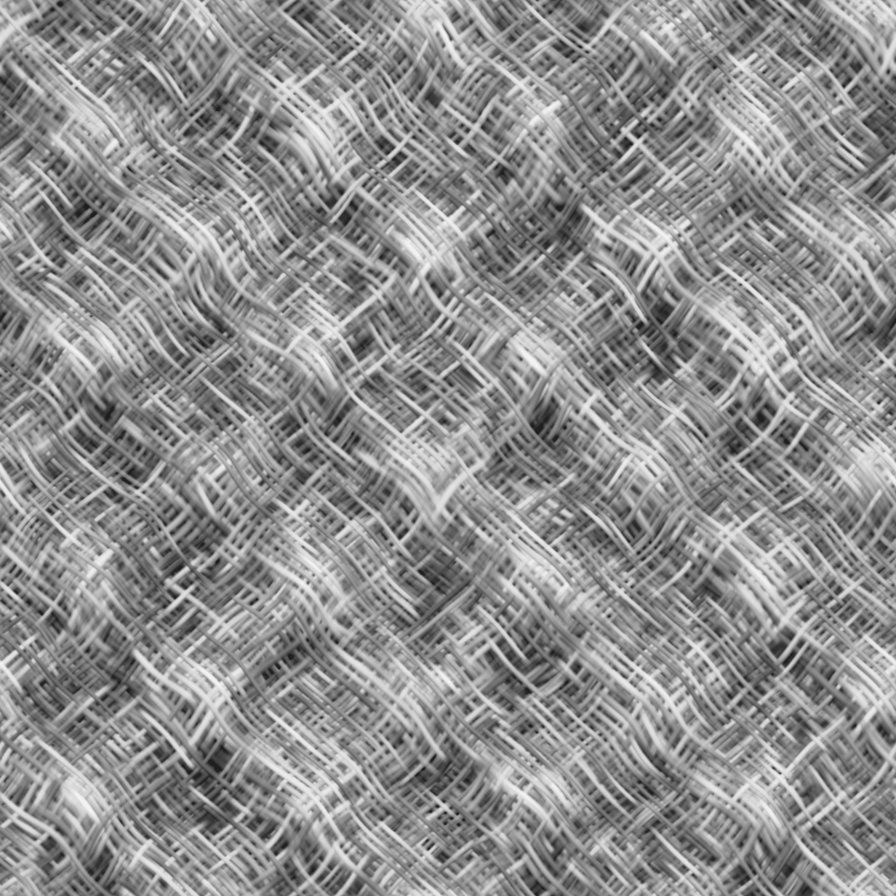
Reproduce this texture procedurally as a Shadertoy shader.

```glsl
// Brushed grey weave: layers of short tapered fibres along both diagonals,
// bent and brightened over a 4 by 4 grid of staggered raised knots.
// Diagonal coordinates wrap at whole numbers, so the canvas tiles.

const float TAU = 6.2831853;
const float REPEATS = 4.0;
const int LAYERS = 12;
const vec2 KNOT_PHASE = vec2(0.83, 0.02);
const float FIBRE_KNOTS = 16.0;
const float BASE_GREY = 0.20;

float hash(vec3 p) {
    p = fract(p * vec3(0.1031, 0.1130, 0.0973));
    p += dot(p, p.yzx + 33.33);
    return fract((p.x + p.y) * p.z);
}

// Value noise that wraps after a whole number of cells
float wrapNoise(vec2 p, float cells, float seed) {
    p *= cells;
    vec2 i = floor(p), f = fract(p);
    f = f * f * (3.0 - 2.0 * f);
    vec2 lo = mod(i, cells), hi = mod(i + 1.0, cells);
    return mix(mix(hash(vec3(lo, seed)), hash(vec3(hi.x, lo.y, seed)), f.x),
               mix(hash(vec3(lo.x, hi.y, seed)), hash(vec3(hi, seed)), f.x), f.y);
}

// Rising and falling diagonals; each has period 1 on the canvas
vec2 diagonals(vec2 p) {
    return vec2(p.x + p.y, p.y - p.x);
}

// Height of the weave, about -1 to 1, steeper below each knot
float knotHeight(vec2 p) {
    vec2 w = TAU * (REPEATS * diagonals(p) - KNOT_PHASE) - 0.4;
    vec2 wave = cos(w) - 0.28 * sin(2.0 * w);
    return dot(wave, vec2(0.5, 0.38));
}

// One sheet of fibres: x is opacity, y is relative shade
vec2 fibres(float along, float across, float rows, float knots, float fullness, float seed) {
    float r = across * rows;
    float row = mod(floor(r), rows);
    float f = fract(r) - 0.5;
    float s = along * knots + hash(vec3(row, 7.0, seed)) * knots;
    float k = floor(s);
    float t = smoothstep(0.0, 1.0, fract(s));
    vec3 start = vec3(row, mod(k, knots), seed);
    vec3 end = vec3(row, mod(k + 1.0, knots), seed);
    float body = mix(hash(start), hash(end), t);
    float tone = mix(hash(start + 41.0), hash(end + 41.0), t) - 0.5;
    float cover = smoothstep(0.36, 0.78, body + fullness);
    float profile = smoothstep(0.5, 0.1, abs(f));
    float shadow = 0.26 * smoothstep(0.1, -0.4, f);
    return vec2(cover * profile, 0.62 * tone - shadow);
}

void mainImage(out vec4 fragColor, in vec2 fragCoord) {
    vec2 p = fragCoord / iResolution.xy;

    // Slightly uneven knots
    vec2 drift = vec2(wrapNoise(p, 9.0, 1.0), wrapNoise(p, 9.0, 2.0)) - 0.5;
    float height = knotHeight(p + 0.016 * drift);
    float crest = smoothstep(0.45, 1.0, height);
    float light = height + 0.5 * (wrapNoise(p, 17.0, 3.0) - 0.5);

    // Stack fibres from the dark ground up to the light top
    float grey = BASE_GREY + 0.06 * light;
    for (int i = 0; i < LAYERS; i++) {
        float seed = float(i) * 3.0 + 11.0;
        float level = float(i) / float(LAYERS - 1);
        vec2 bend = vec2(wrapNoise(p, 12.0, seed), wrapNoise(p, 12.0, seed + 1.0)) - 0.5;
        vec2 q = p + 0.014 * bend;
        q.y -= (0.006 + 0.006 * level) * height;
        vec2 d = diagonals(q);
        bool falling = i % 2 == 1;
        d = falling ? d.yx : d;
        float rows = floor(mix(60.0, 82.0, hash(vec3(seed, 5.0, 9.0))));
        float fullness = falling ? 0.10 * height + 0.10 * crest : 0.03 * height;
        vec2 fibre = fibres(d.x, d.y, rows, FIBRE_KNOTS, fullness, seed);
        float shade = mix(0.36, 0.74, level) + 0.11 * light + 0.09 * crest + fibre.y;
        grey = mix(grey, shade, 0.92 * fibre.x);
    }
    // Soft shoulder keeps highlights below white
    grey -= 0.5 * max(grey - 0.82, 0.0);
    fragColor = vec4(vec3(clamp(grey, 0.12, 0.95)), 1.0);
}
```
